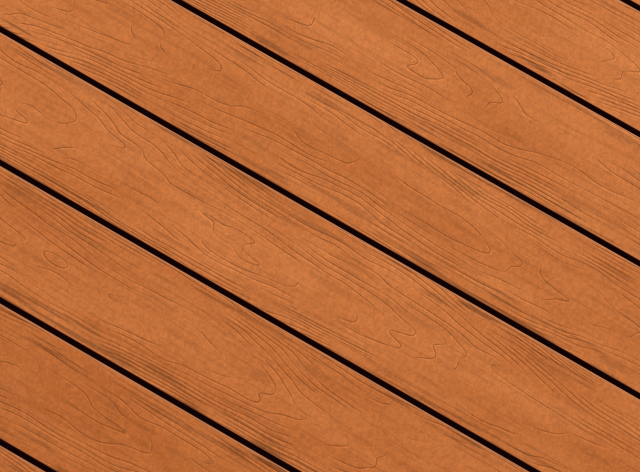
Reproduce this texture procedurally as a WebGL 1 fragment shader.

```glsl
precision highp float;
uniform vec2 u_resolution;

// Lengths are fractions of the canvas height
const float SLOPE = 0.574;        // fall of the boards per unit across
const float FIRST_GAP = 0.0618;   // gap 0 at the left side, from the top
const float PITCH = 0.2783;       // vertical distance between gaps
const float PITCH_FAN = 0.0046;   // growth of the pitch to the right
const float SPREAD = 0.0044;      // growth of the pitch per board
const float SPREAD_FAN = -0.00065;
const float BOARD_WIDTH = 0.243;
const float GAP_HALF = 0.0050;
const float LIP_WIDTH = 0.0034;
const float GRAIN_HALF = 0.0010;
const float ARCH_RATE = 6.0;      // arch tips per unit along a board
const float ARCH_BEND = 620.0;    // tightness of the arches
const float GRAIN_DEPTH = 0.17;
const float STREAK_DEPTH = 0.22;
const float SPECKLE = 0.075;

const vec3 PALE_WOOD = vec3(0.815, 0.485, 0.268);
const vec3 DEEP_WOOD = vec3(0.700, 0.382, 0.185);
const vec3 LIP = vec3(0.740, 0.515, 0.380);
const vec3 EDGE_SHADE = vec3(0.400, 0.200, 0.110);
const vec3 GAP = vec3(0.065, 0.012, 0.010);

float hash(vec2 p) {
  vec3 q = fract(vec3(p.xyx) * 0.1031);
  q += dot(q, q.yzx + 33.33);
  return fract((q.x + q.y) * q.z);
}

float noise(vec2 p) {
  vec2 cell = floor(p);
  vec2 f = fract(p);
  f = f * f * (3.0 - 2.0 * f);
  float low = mix(hash(cell), hash(cell + vec2(1.0, 0.0)), f.x);
  float high = mix(hash(cell + vec2(0.0, 1.0)), hash(cell + 1.0), f.x);
  return mix(low, high, f.y);
}

// Board number and position across it, fanned slightly by perspective
float boardIndex(vec2 p) {
  float a = SPREAD + SPREAD_FAN * p.x;
  float b = PITCH + PITCH_FAN * p.x;
  float drop = p.y - FIRST_GAP - SLOPE * p.x;
  return (sqrt(b * b + 4.0 * a * drop) - b) / (2.0 * a);
}

// Growth rings whose contours form long arches
float ringField(vec2 q, float seed) {
  float centre = (hash(vec2(seed, 7.0)) - 0.5) * 0.08;
  centre += (noise(vec2(q.x * 2.2, seed * 5.0)) - 0.5) * 0.07;
  float c = q.y - centre;
  float warp = 3.2 * noise(vec2(q.x * 3.5, q.y * 18.0) + seed * 13.0);
  warp += 0.9 * noise(vec2(q.x * 14.0, q.y * 50.0) + seed * 29.0);
  return ARCH_RATE * q.x + ARCH_BEND * c * c + warp;
}

float stroke(float d, float halfWidth, float blur) {
  return 1.0 - smoothstep(halfWidth - blur * 0.5, halfWidth + blur, abs(d));
}

void main() {
  float pixel = 1.0 / u_resolution.y;
  vec2 p = vec2(gl_FragCoord.x, u_resolution.y - gl_FragCoord.y) * pixel;

  float index = boardIndex(p);
  float seed = floor(index) + 11.0;
  float across = fract(index);
  float along = dot(p, normalize(vec2(1.0, SLOPE)));
  vec2 q = vec2(along + hash(vec2(seed, 3.0)) * 5.0, (across - 0.5) * BOARD_WIDTH);

  // Broad tone: paler to the upper right, uneven from board to board
  float tone = 0.56 + 0.12 * (p.x - 0.68) - 0.35 * (p.y - 0.5);
  tone += 0.14 * (hash(vec2(seed, 19.0)) - 0.5);
  tone += 0.45 * (noise(vec2(q.x * 3.0, q.y * 14.0) + seed * 17.0) - 0.5);
  tone += 0.30 * (noise(vec2(q.x * 12.0, q.y * 45.0) + seed * 23.0) - 0.5);
  vec3 color = mix(DEEP_WOOD, PALE_WOOD, clamp(tone, 0.0, 1.0));

  // Embossed ring lines: dark groove with a light flank
  float e = 0.001;
  float ring = ringField(q, seed);
  vec2 slope = vec2(ringField(q + vec2(e, 0.0), seed),
                    ringField(q + vec2(0.0, e), seed)) - ring;
  float steep = max(length(slope) / e, 8.0);
  float d = (fract(ring) - 0.5) / steep * (slope.y < 0.0 ? -1.0 : 1.0);
  float presence = smoothstep(0.25, 0.7, noise(vec2(q.x * 9.0, q.y * 60.0) + seed * 31.0));
  float groove = stroke(d, GRAIN_HALF, pixel * 0.6);
  float flank = stroke(d - 2.6 * GRAIN_HALF, GRAIN_HALF, pixel * 0.6);
  color *= 1.0 + presence * GRAIN_DEPTH * (0.4 * flank - groove);

  // Fine brushed streaks, densest and worn dark towards the edges
  float edge = smoothstep(0.22, 0.48, abs(across - 0.5));
  float brushed = noise(vec2(q.x * 11.0, q.y * 210.0) + seed * 41.0);
  float worn = noise(vec2(q.x * 4.0, q.y * 30.0) + seed * 53.0);
  float streak = smoothstep(0.52, 0.9, brushed) * (0.25 + 1.1 * edge * worn);
  color *= 1.0 - STREAK_DEPTH * streak;

  // Matte speckle
  float grit = 0.6 * noise(p * 250.0) + 0.4 * noise(p * 120.0 + 40.0);
  color *= 1.0 + 2.0 * SPECKLE * (grit - 0.5);

  // Gap with a lit lip below it and a shaded edge above it
  float below = across * BOARD_WIDTH;
  float above = (1.0 - across) * BOARD_WIDTH;
  float lip = 1.0 - smoothstep(0.4 * LIP_WIDTH, LIP_WIDTH + pixel, below - GAP_HALF);
  color = mix(color, LIP, 0.75 * lip);
  float shade = 1.0 - smoothstep(0.0, 0.0025 + pixel * 0.5, above - GAP_HALF);
  color = mix(color, EDGE_SHADE, 0.8 * shade);
  float opening = stroke(min(below, above), GAP_HALF, pixel);
  color = mix(color, GAP, opening);

  gl_FragColor = vec4(color, 1.0);
}
```
